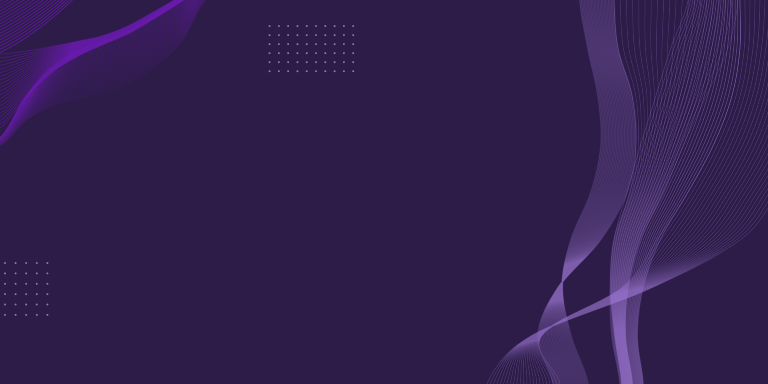
Give the GLSL for this background, as a WebGL 2 fragment shader.

```glsl
#version 300 es
precision highp float;
// Dark violet backdrop with woven line ribbons at two corners and small dot grids.

uniform vec2 u_resolution;
out vec4 outColor;

// Catmull-Rom curve through nine evenly spaced knots: value and slope.
vec2 spline(float knots[9], float along, float knotStep) {
    float t = clamp(along / knotStep, 0.0, 8.0);
    int i = min(int(t), 7);
    float f = t - float(i);
    float a = knots[max(i - 1, 0)], b = knots[i];
    float c = knots[i + 1], d = knots[min(i + 2, 8)];
    float k1 = 0.5 * (c - a);
    float k2 = a - 2.5 * b + 2.0 * c - 0.5 * d;
    float k3 = 0.5 * (d - a) + 1.5 * (b - c);
    float value = b + f * (k1 + f * (k2 + f * k3));
    return vec2(value, (k1 + f * (2.0 * k2 + 3.0 * f * k3)) / knotStep);
}

// Family of thin lines blended between two edges, each given as (value, slope).
// Returns line coverage and the position between the edges.
vec2 ribbon(float across, vec2 a, vec2 b, float count, float thickness) {
    float pixel = 1.0 / u_resolution.y;
    float span = b.x - a.x;
    if (abs(span) < 1e-4) span = 1e-4;
    float s = (across - a.x) / span;
    float inside = clamp(s, 0.0, 1.0);
    float slope = mix(a.y, b.y, inside);
    float width = abs(span) * inversesqrt(1.0 + slope * slope);
    float spacing = width / count;

    // Resolved lines turn into their mean tone where they crowd together.
    float dist = abs(s * count - round(inside * count)) * spacing;
    float line = clamp(0.5 + (0.5 * thickness - dist) / pixel, 0.0, 1.0);
    line *= min(1.0, thickness / pixel);
    float outside = abs(s - inside) * width;
    float tone = min(0.8, thickness / spacing) * (1.0 - smoothstep(0.0, 1.5 * pixel, outside));
    return vec2(mix(tone, line, smoothstep(pixel, 2.2 * pixel, spacing)), inside);
}

// Rectangular grid of round dots.
float dots(vec2 p, vec2 origin, vec2 spacing, vec2 count) {
    vec2 q = (p - origin) / spacing;
    vec2 cell = clamp(round(q), vec2(0.0), count - 1.0);
    float pixel = 1.0 / u_resolution.y;
    return clamp(0.5 + (0.0024 - length((q - cell) * spacing)) / pixel, 0.0, 1.0);
}

// Lilac ribbons running down the right side.
vec3 lilacRibbons(vec3 color, vec2 p) {
    float y = 1.0 - p.y;
    vec3 lilac = vec3(0.64, 0.48, 0.86);
    vec2 veilLeft = spline(float[](1.510, 1.531, 1.557, 1.565, 1.539, 1.487, 1.464, 1.487, 1.531), y, 0.125);
    vec2 veilRight = spline(float[](1.599, 1.609, 1.646, 1.656, 1.633, 1.563, 1.453, 1.401, 1.440), y, 0.125);
    vec2 bandLeft = spline(float[](1.792, 1.747, 1.708, 1.669, 1.633, 1.599, 1.589, 1.594, 1.615), y, 0.125);
    vec2 bandRight = spline(float[](1.927, 1.927, 1.906, 1.859, 1.792, 1.719, 1.674, 1.659, 1.674), y, 0.125);
    vec2 fanInner = spline(float[](1.927, 1.927, 1.906, 1.859, 1.792, 1.711, 1.620, 1.409, 1.458), y, 0.125);
    vec2 fanOuter = spline(float[](2.214, 2.174, 2.141, 2.099, 2.026, 1.927, 1.693, 1.385, 1.268), y, 0.125);
    vec2 weaveLeft = spline(float[](1.599, 1.609, 1.646, 1.656, 1.641, 1.599, 1.591, 1.602, 1.620), y, 0.125);
    vec2 weaveRight = spline(float[](1.922, 1.896, 1.839, 1.781, 1.729, 1.667, 1.635, 1.628, 1.646), y, 0.125);

    vec2 veil = ribbon(p.x, veilLeft, veilRight, 24.0, 0.0011);
    vec2 weave = ribbon(p.x, weaveLeft, weaveRight, 20.0, 0.0011);
    vec2 band = ribbon(p.x, bandLeft, bandRight, 22.0, 0.0015);
    vec2 fan = ribbon(p.x, fanInner, fanOuter, 22.0, 0.0012);
    color = mix(color, lilac, 0.85 * veil.x);
    color = mix(color, lilac, 0.75 * weave.x);
    color = mix(color, lilac, (0.6 + 0.3 * band.y) * band.x);
    return mix(color, lilac, 0.75 * fan.x);
}

// Vivid purple folds in the upper left corner.
vec3 purpleFolds(vec3 color, vec2 p) {
    float x = p.x, depth = 1.0 - p.y;
    vec3 purple = vec3(0.48, 0.10, 0.80) ;
    vec2 sheetTop = spline(float[](0.359, 0.253, 0.177, 0.133, 0.109, 0.081, 0.039, -0.010, -0.065), x, 0.067);
    vec2 sheetBase = spline(float[](0.378, 0.313, 0.276, 0.258, 0.240, 0.216, 0.174, 0.112, 0.0), x, 0.067);
    vec2 foldTop = spline(float[](0.141, 0.133, 0.122, 0.109, 0.094, 0.068, 0.031, -0.008, -0.052), x, 0.067);
    vec2 foldBase = spline(float[](0.333, 0.253, 0.188, 0.146, 0.115, 0.086, 0.047, 0.005, -0.039), x, 0.067);
    vec2 tipTop = vec2(-0.03 - 0.6 * x, -0.6);
    vec2 tipBase = vec2(0.137 - 0.5 * x - 1.2 * x * x, -0.5 - 2.4 * x);

    vec2 sheet = ribbon(depth, sheetTop, sheetBase, 26.0, 0.0013);
    vec2 fold = ribbon(depth, foldTop, foldBase, 20.0, 0.0016);
    vec2 tip = ribbon(depth, tipTop, tipBase, 20.0, 0.0020);
    float corner = step(x, 0.536);
    color = mix(color, purple, corner * mix(0.85, 0.3, sheet.y) * sheet.x);
    color = mix(color, purple, corner * 0.85 * fold.x);
    return mix(color, purple, step(x, 0.22) * mix(0.7, 0.95, tip.y) * tip.x);
}

void main() {
    // Height spans 0..1; the canvas is two units wide.
    vec2 p = gl_FragCoord.xy / u_resolution * vec2(2.0, 1.0);
    vec3 color = vec3(0.173, 0.110, 0.278);
    color = purpleFolds(color, p);
    color = lilacRibbons(color, p);

    float grids = dots(p, vec2(0.702, 0.932), vec2(0.0242, -0.0235), vec2(10.0, 6.0));
    grids = max(grids, dots(p, vec2(0.013, 0.315), vec2(0.0276, -0.0270), vec2(5.0, 6.0)));
    outColor = vec4(mix(color, vec3(0.62, 0.50, 0.76), 0.9 * grids), 1.0);
}
```
